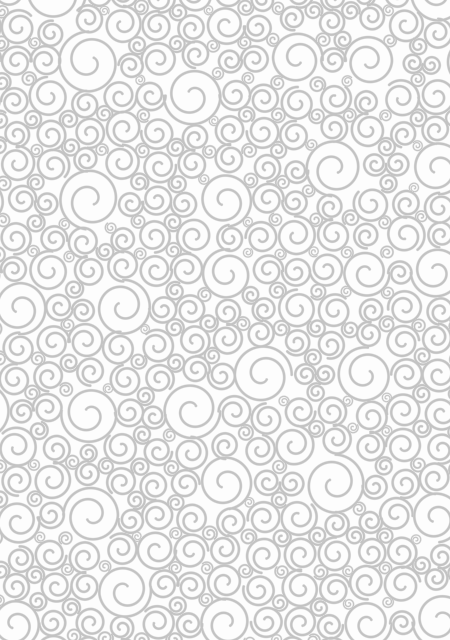
Give the GLSL for this pattern, as a WebGL 2 fragment shader.

```glsl
#version 300 es
precision highp float;

uniform vec2 u_resolution;
out vec4 outColor;

#define CELL 0.0547        // grid spacing, in canvas heights
#define LINE 0.0041        // stroke width, in canvas heights
#define SOFTNESS 0.0013    // edge blur, in canvas heights
#define TURNS 1.85         // windings of each curl
#define DECAY 0.575        // how fast a curl winds inward
#define JITTER 0.24        // scatter of curl centres
#define MIN_FILLER 0.13    // smallest gap that gets a curl
#define MAX_FILLER 0.25
#define PAPER vec3(0.992)
#define INK vec3(0.765)

const float TAU = 6.2831853;

vec2 hash2(vec2 p) {
  vec2 k = vec2(dot(p, vec2(127.1, 311.7)), dot(p, vec2(269.5, 183.3)));
  return fract(sin(k) * 43758.5453);
}

// Centre (xy) and wished radius (z) of a grid site; one big curl per 3x3 block
vec3 site(vec2 id) {
  float row = floor(id.y / 3.0);
  vec2 shifted = id + vec2(row, 0.0);
  vec2 block = floor(shifted / 3.0);
  vec2 bigSpot = floor(hash2(block + 57.3) * 2.0);
  vec2 h = hash2(id);
  bool big = all(lessThan(abs(shifted - block * 3.0 - bigSpot), vec2(0.5)));
  float radius = big ? mix(0.8, 1.05, h.x) : mix(0.36, 0.56, h.x);
  return vec3(id + 0.5 + JITTER * (h.yx - 0.5), radius);
}

// Site pushed away from neighbours it would overlap
vec3 relaxedSite(vec2 id) {
  vec3 self = site(id);
  vec2 push = vec2(0.0);
  for (int k = 0; k < 9; k++) {
    if (k == 4) continue;
    vec3 other = site(id + vec2(k % 3 - 1, k / 3 - 1));
    vec2 away = self.xy - other.xy;
    float dist = length(away);
    float reach = self.z + other.z;
    push += away / dist * max(reach - dist, 0.0) * other.z / reach;
  }
  return vec3(self.xy + 0.7 * push, self.z);
}

float curlProfile(float turn) {
  return 1.0 - DECAY * pow(max(turn - 0.5, 0.0), 1.1);
}

vec2 polar(float radius, float turn) {
  return radius * vec2(cos(TAU * turn), sin(TAU * turn));
}

// Ink coverage of a curl whose outer end starts towards "contact"
float curl(vec2 q, float radius, vec2 contact, float hand, float soft) {
  float rho = length(q);
  if (rho > radius + 0.15) return 0.0;
  float angle = atan(q.y, q.x) - atan(contact.y, contact.x);
  float turn = fract(hand * angle / TAU);
  float d = abs(rho - radius * curlProfile(turn));
  if (turn + 1.0 < TURNS) d = min(d, abs(rho - radius * curlProfile(turn + 1.0)));
  vec2 local = polar(rho, turn);
  d = min(d, length(local - vec2(radius, 0.0)));
  d = min(d, length(local - polar(radius * curlProfile(TURNS), TURNS)));
  float halfWidth = min(0.5 * LINE / CELL, 0.14 * radius);
  return 1.0 - smoothstep(-soft, soft, d - halfWidth);
}

float handedness(vec2 id) {
  return hash2(id + 19.7).x < 0.5 ? -1.0 : 1.0;
}

void main() {
  vec2 p = gl_FragCoord.xy / u_resolution.y / CELL;
  float soft = max(SOFTNESS, 0.6 / u_resolution.y) / CELL;
  vec2 cell = floor(p);
  float ink = 0.0;

  vec3 sites[25];
  for (int i = 0; i < 25; i++) sites[i] = relaxedSite(cell + vec2(i % 5 - 2, i / 5 - 2));

  // Main curls, grown until they touch a neighbour
  vec3 discs[9];
  for (int i = 0; i < 9; i++) {
    int centre = (i / 3 + 1) * 5 + i % 3 + 1;
    vec3 self = sites[centre];
    float radius = 9.0;
    vec2 contact = vec2(1.0, 0.0);
    for (int k = 0; k < 9; k++) {
      if (k == 4) continue;
      vec3 other = sites[centre + (k / 3 - 1) * 5 + k % 3 - 1];
      float share = distance(self.xy, other.xy) * self.z / (self.z + other.z);
      if (share < radius) { radius = share; contact = other.xy - self.xy; }
    }
    radius *= 1.04;
    discs[i] = vec3(self.xy, radius);
    vec2 id = cell + vec2(i % 3 - 1, i / 3 - 1);
    ink = max(ink, curl(p - self.xy, radius, contact, handedness(id), soft));
  }

  // Small curls settle in the gaps at the cell corners
  for (int i = 0; i < 4; i++) {
    ivec2 corner = ivec2(i % 2, i / 2);
    vec2 home = cell + vec2(corner);
    vec2 centre = home;
    vec2 contact = vec2(1.0, 0.0);
    float gap = 0.0;
    float stride = 0.12;
    for (int pass = 0; pass < 9; pass++) {
      gap = 9.0;
      for (int k = 0; k < 4; k++) {
        vec3 disc = discs[(corner.y + k / 2) * 3 + corner.x + k % 2];
        float room = distance(centre, disc.xy) - disc.z;
        if (room < gap) { gap = room; contact = disc.xy - centre; }
      }
      if (pass < 8) centre = clamp(centre - stride * normalize(contact), home - 0.25, home + 0.25);
      stride *= 0.75;
    }
    float radius = min(gap * 1.04, MAX_FILLER);
    if (radius > MIN_FILLER)
      ink = max(ink, curl(p - centre, radius, contact, handedness(home + 0.5), soft));
  }

  outColor = vec4(mix(PAPER, INK, ink), 1.0);
}
```
